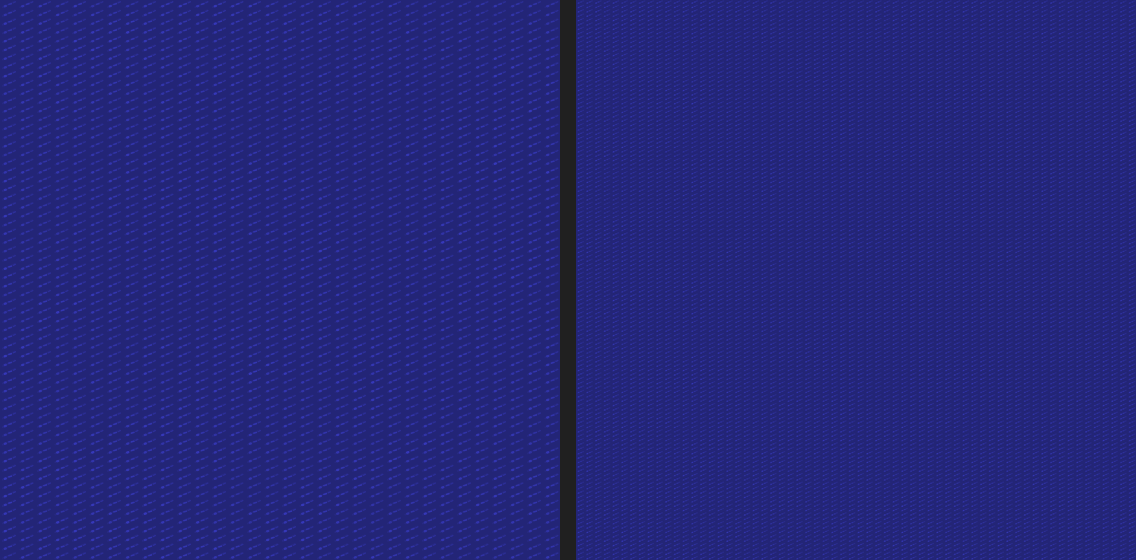
Left, the tile; right, the same tile 2 across and 2 down.
Give the GLSL for this texture, as a WebGL 2 fragment shader.

```glsl
#version 300 es
precision highp float;
// Deep blue twill cloth with fine rows of rising, flecked threads.

uniform vec2 u_resolution;
out vec4 fragColor;

const vec2 REPEATS = vec2(32.0, 64.0);   // cells across and down
const vec2 CELL_SHAPE = vec2(2.0, 1.0);  // cell size in row heights
const vec3 CLOTH = vec3(0.137, 0.145, 0.465);
const vec3 THREAD = vec3(0.21, 0.22, 0.73);

float hash(vec2 p) {
    vec3 q = fract(vec3(p.xyx) * 0.1031);
    q += dot(q, q.yzx + 33.33);
    return fract((q.x + q.y) * q.z);
}

// Value noise that wraps after a whole number of cells.
float wrapNoise(vec2 p, vec2 period) {
    vec2 i = floor(p);
    vec2 f = fract(p);
    f = f * f * (3.0 - 2.0 * f);
    float low = mix(hash(mod(i, period)), hash(mod(i + vec2(1, 0), period)), f.x);
    float high = mix(hash(mod(i + vec2(0, 1), period)), hash(mod(i + 1.0, period)), f.x);
    return mix(low, high, f.y);
}

float capsule(vec2 p, vec2 halfAxis, float radius) {
    float along = clamp(dot(p, halfAxis) / dot(halfAxis, halfAxis), -1.0, 1.0);
    return length(p - halfAxis * along) - radius;
}

// One stroke per cell, with a small change of strength between cells.
float stroke(vec2 p, vec2 centre, vec2 halfAxis, float radius, float soft) {
    vec2 shifted = p - centre + 0.5;
    vec2 local = (fract(shifted) - 0.5) * CELL_SHAPE;
    float strength = mix(0.82, 1.0, hash(mod(floor(shifted), REPEATS)));
    float d = capsule(local, halfAxis, radius);
    return strength * (1.0 - smoothstep(-soft, soft, d));
}

void main() {
    vec2 uv = gl_FragCoord.xy / u_resolution;
    vec2 p = uv * REPEATS;
    float soft = max(0.06, 0.6 * REPEATS.y / u_resolution.y);

    // Faint rising thread, broken by fine grain.
    vec2 grainCount = REPEATS * vec2(6.0, 4.0);
    float grain = wrapNoise(uv * grainCount, grainCount);
    float light = 0.24 * stroke(p, vec2(0.5, 0.5), vec2(0.68, 0.32), 0.1, soft);
    light *= mix(0.55, 1.15, grain);

    // Bright flecks on the thread; every second cell is a little stronger.
    float parity = mod(floor(p.x) + floor(p.y), 2.0);
    float accent = mix(0.82, 1.0, parity);
    light = max(light, accent * stroke(p, vec2(0.30, 0.30), vec2(0.06, 0.02), 0.13, soft));
    light = max(light, 0.85 * stroke(p, vec2(0.58, 0.54), vec2(0.14, 0.04), 0.09, soft));
    light = max(light, 0.55 * stroke(p, vec2(0.82, 0.74), vec2(0.10, 0.05), 0.08, soft));

    // Slow change of sheen over the cloth.
    vec2 sheenCount = vec2(9.0, 18.0);
    float sheen = wrapNoise(uv * sheenCount + vec2(0.0, -uv.x * 9.0), sheenCount);
    light *= mix(0.85, 1.1, sheen);

    fragColor = vec4(mix(CLOTH, THREAD, clamp(light, 0.0, 1.0)), 1.0);
}
```
